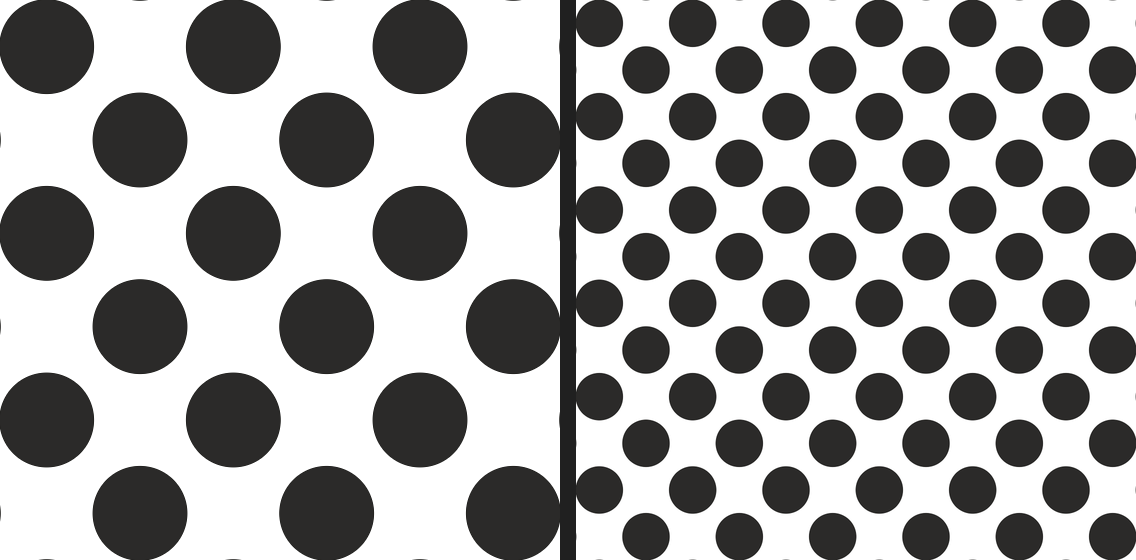
Left: one tile. Right: repeated 2 by 2.
Give the GLSL for this pattern, as a WebGL 2 fragment shader.

```glsl
#version 300 es
precision highp float;
// Staggered polka dots: dark discs with a hair-thin darker rim on white.
// Each square cell holds two discs on one diagonal; distances wrap at the
// cell borders, so a whole number of cells tiles without a seam.

#define REPEATS 3.0
#define DOT_RADIUS 0.254
#define RIM_WIDTH 0.003
#define PAPER_COLOR vec3(1.0)
#define DOT_COLOR vec3(0.17, 0.165, 0.16)
#define RIM_COLOR vec3(0.11, 0.11, 0.10)

uniform vec2 u_resolution;
out vec4 fragColor;

// Distance to the nearest copy of a point that repeats in every unit cell.
float wrappedDistance(vec2 p, vec2 center) {
    return length(fract(p - center + 0.5) - 0.5);
}

// Antialiased coverage of the inside of a signed distance.
float coverage(float signedDistance, float pixel) {
    return clamp(0.5 - signedDistance / pixel, 0.0, 1.0);
}

void main() {
    // Cell coordinates and the size of one pixel in them
    vec2 cell = REPEATS * gl_FragCoord.xy / u_resolution;
    float pixel = REPEATS / min(u_resolution.x, u_resolution.y);

    // Signed distance to the nearer of the two staggered discs
    float upperLeft = wrappedDistance(cell, vec2(0.25, 0.75));
    float lowerRight = wrappedDistance(cell, vec2(0.75, 0.25));
    float disc = min(upperLeft, lowerRight) - DOT_RADIUS;

    // Paper, then the rim disc, then the slightly smaller fill
    vec3 color = mix(PAPER_COLOR, RIM_COLOR, coverage(disc, pixel));
    color = mix(color, DOT_COLOR, coverage(disc + RIM_WIDTH, pixel));
    fragColor = vec4(color, 1.0);
}
```
